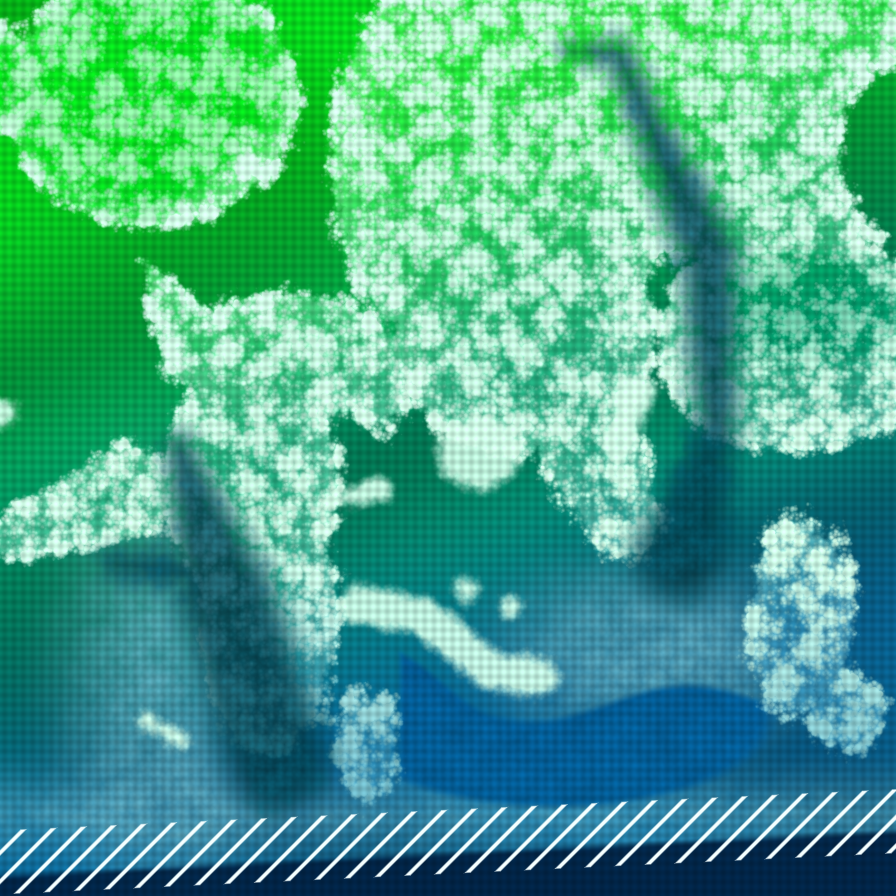
A Shadertoy shader for this background:

```glsl
// Misty green grove fading to blue water, with ragged pale foliage and dark trunks.
// Ellipses and tapered limbs give the masses, cellular noise frays and mottles them,
// then a fine woven grid and a slanted strip of hatching are laid on top.

const vec3 LEAF   = vec3(0.02, 0.80, 0.10);
const vec3 JADE   = vec3(0.01, 0.54, 0.38);
const vec3 WATER  = vec3(0.03, 0.38, 0.56);
const vec3 FOAM   = vec3(0.80, 0.97, 0.89);
const vec3 HAZE   = vec3(0.40, 0.69, 0.76);
const vec3 BARK   = vec3(0.01, 0.25, 0.31);
const vec3 LAKE   = vec3(0.01, 0.34, 0.55);
const vec3 FLOOR  = vec3(0.00, 0.12, 0.25);
const float GRID_CELLS = 96.0;
const float GRID_DEPTH = 0.09;
const float FRAY = 0.040;
const float HATCH_STEP = 0.032;
const float HATCH_WIDTH = 0.0021;
const float HATCH_HEIGHT = 0.071;

vec2 hash2(vec2 p) {
    p = vec2(dot(p, vec2(127.1, 311.7)), dot(p, vec2(269.5, 183.3)));
    return fract(sin(p) * 43758.5);
}

// Inverted distance to the nearest scattered point: round puffs.
float puff(vec2 p) {
    vec2 cell = floor(p), f = fract(p);
    float nearest = 2.0;
    for (int j = -1; j <= 1; j++)
        for (int i = -1; i <= 1; i++) {
            vec2 o = vec2(i, j);
            vec2 d = o + hash2(cell + o) - f;
            nearest = min(nearest, dot(d, d));
        }
    return 1.0 - sqrt(nearest);
}

float foliage(vec2 p) {
    float sum = 0.0, gain = 0.42;
    for (int k = 0; k < 4; k++) {
        sum += gain * puff(p);
        p = mat2(1.6, 1.2, -1.2, 1.6) * p + 7.3;
        gain *= 0.72;
    }
    return sum / 1.1;
}

float blob(vec2 p, float x, float y, float rx, float ry) {
    vec2 r = vec2(rx, ry);
    return (length((p - vec2(x, y)) / r) - 1.0) * min(rx, ry);
}

float limb(vec2 p, vec2 a, vec2 b, float ra, float rb) {
    vec2 ab = b - a;
    float t = clamp(dot(p - a, ab) / dot(ab, ab), 0.0, 1.0);
    return length(p - a - ab * t) - mix(ra, rb, t);
}

float soft(float d, float width) { return smoothstep(width, -width, d); }

float upperCanopy(vec2 p) {
    float d = blob(p, 0.56, 0.82, 0.195, 0.25);
    d = min(d, blob(p, 0.585, 0.63, 0.15, 0.14));
    d = min(d, limb(p, vec2(0.62, 0.59), vec2(0.695, 0.42), 0.075, 0.045));
    d = min(d, blob(p, 0.85, 0.90, 0.24, 0.20));
    d = min(d, blob(p, 0.89, 0.62, 0.16, 0.125));
    return max(d, -blob(p, 1.01, 0.83, 0.07, 0.10));
}

float leftMasses(vec2 p) {
    float d = limb(p, vec2(0.16, 0.71), vec2(0.22, 0.61), 0.006, 0.045);
    d = min(d, blob(p, 0.32, 0.60, 0.125, 0.075));
    d = min(d, blob(p, 0.425, 0.58, 0.038, 0.060));
    d = min(d, blob(p, 0.28, 0.465, 0.10, 0.14));
    d = min(d, blob(p, 0.30, 0.31, 0.08, 0.15));
    d = min(d, blob(p, 0.41, 0.17, 0.037, 0.060));
    return min(d, limb(p, vec2(0.01, 0.40), vec2(0.14, 0.45), 0.025, 0.055));
}

float whitePuffs(vec2 p) {
    float d = limb(p, vec2(0.40, 0.325), vec2(0.47, 0.315), 0.020, 0.020);
    d = min(d, limb(p, vec2(0.47, 0.315), vec2(0.55, 0.25), 0.020, 0.020));
    d = min(d, limb(p, vec2(0.55, 0.25), vec2(0.60, 0.245), 0.018, 0.022));
    d = min(d, limb(p, vec2(0.37, 0.44), vec2(0.42, 0.454), 0.004, 0.014));
    d = min(d, limb(p, vec2(0.69, 0.50), vec2(0.71, 0.56), 0.018, 0.021));
    d = min(d, limb(p, vec2(0.165, 0.195), vec2(0.20, 0.175), 0.010, 0.008));
    d = min(d, min(blob(p, 0.52, 0.343, 0.014, 0.014), blob(p, 0.57, 0.32, 0.010, 0.010)));
    return min(d, min(blob(p, 0.535, 0.495, 0.046, 0.040), blob(p, 0.0, 0.54, 0.02, 0.015)));
}

float trunks(vec2 p) {
    float d = limb(p, vec2(0.64, 0.943), vec2(0.69, 0.94), 0.006, 0.012);
    d = min(d, limb(p, vec2(0.69, 0.94), vec2(0.73, 0.85), 0.012, 0.017));
    d = min(d, limb(p, vec2(0.73, 0.85), vec2(0.79, 0.72), 0.018, 0.032));
    d = min(d, limb(p, vec2(0.79, 0.72), vec2(0.80, 0.52), 0.028, 0.020));
    d = min(d, limb(p, vec2(0.80, 0.52), vec2(0.76, 0.38), 0.020, 0.050));
    d = min(d, limb(p, vec2(0.20, 0.50), vec2(0.25, 0.34), 0.012, 0.050));
    d = min(d, limb(p, vec2(0.25, 0.34), vec2(0.31, 0.15), 0.050, 0.055));
    return min(d, limb(p, vec2(0.13, 0.37), vec2(0.23, 0.36), 0.010, 0.020));
}

void mainImage(out vec4 fragColor, in vec2 fragCoord) {
    vec2 p = fragCoord / iResolution.xy;
    float px = 1.0 / iResolution.y;
    float mottle = foliage(p * 23.0);
    float ragged = (0.56 - mottle) * FRAY;

    // Green light at upper left cools to blue below.
    float light = p.y - 0.28 * (p.x - 0.35);
    vec3 ground = mix(WATER, JADE, smoothstep(0.12, 0.48, light));
    ground = mix(ground, LEAF, smoothstep(0.46, 0.92, light));
    vec3 col = ground * (0.94 + 0.10 * sin(9.0 * p.x + 4.0 * sin(6.0 * p.y)));

    // Low mist and the lake with its curved far shore.
    float mist = soft(blob(p, 0.73, 0.27, 0.15, 0.09), 0.06);
    mist += soft(blob(p, 0.18, 0.24, 0.09, 0.18), 0.08) + soft(abs(p.y - 0.09) - 0.02, 0.06);
    col = mix(col, HAZE, clamp(mist, 0.0, 1.0) * (0.3 + 0.6 * mottle));
    float shore = 0.215 + 0.02 * sin(18.0 * (p.x - 0.68)) + 0.04 * smoothstep(0.55, 0.43, p.x);
    float lake = max(p.y - shore, blob(p, 0.62, 0.20, 0.24, 0.10));
    lake = max(lake, 0.447 - p.x);
    col = mix(col, LAKE * (0.9 + 0.25 * mottle), soft(lake, 0.006));

    // Foliage: pale rims, mottled interiors.
    float crown = min(blob(p, 0.17, 0.89, 0.165, 0.145), blob(p, 0.0, 0.91, 0.045, 0.06));
    float lowRight = min(blob(p, 0.895, 0.31, 0.062, 0.115), blob(p, 0.945, 0.205, 0.047, 0.042));
    float mass = min(min(upperCanopy(p), leftMasses(p)), min(crown, lowRight)) + ragged;
    float pale = smoothstep(0.38, 0.72, mottle) + 0.30 * exp(-abs(mass) * 45.0);
    pale -= 0.32 * soft(crown, 0.03) + 0.55 * soft(blob(p, 0.90, 0.66, 0.09, 0.05), 0.04);
    pale += 0.5 * soft(limb(p, vec2(0.20, 0.75), vec2(0.31, 0.83), 0.012, 0.025), 0.03);
    vec3 tint = mix(HAZE, FOAM, smoothstep(0.05, 0.42, p.y));
    vec3 leaves = mix(ground * 1.08, tint, clamp(0.14 + 0.80 * pale, 0.0, 1.0));
    col = mix(col, leaves, soft(mass, 0.006));
    col = mix(col, FOAM, 0.9 * soft(whitePuffs(p) + 0.5 * ragged, 0.009));

    // Smoky trunks, then the dark floor.
    float smoke = soft(trunks(p) + ragged, 0.025);
    col = mix(col, BARK * (0.55 + 0.9 * mottle), 0.85 * smoke);
    col = mix(col, FLOOR, 0.92 * soft(p.y - 0.022 - 0.05 * p.x, 0.005));

    // Woven grid and diagonal hatching.
    vec2 weave = cos(6.2832 * GRID_CELLS * p);
    col *= 1.0 + GRID_DEPTH * (weave.x + weave.y) * 0.7;
    float stripe = abs(fract((p.x - p.y) / HATCH_STEP) - 0.5) * HATCH_STEP * 0.707;
    float band = abs(p.y - 0.002 - 0.046 * p.x - 0.5 * HATCH_HEIGHT) - 0.5 * HATCH_HEIGHT;
    col = mix(col, vec3(0.96, 1.0, 1.0), soft(max(stripe - HATCH_WIDTH, band), px));
    fragColor = vec4(clamp(col, 0.0, 1.0), 1.0);
}
```
